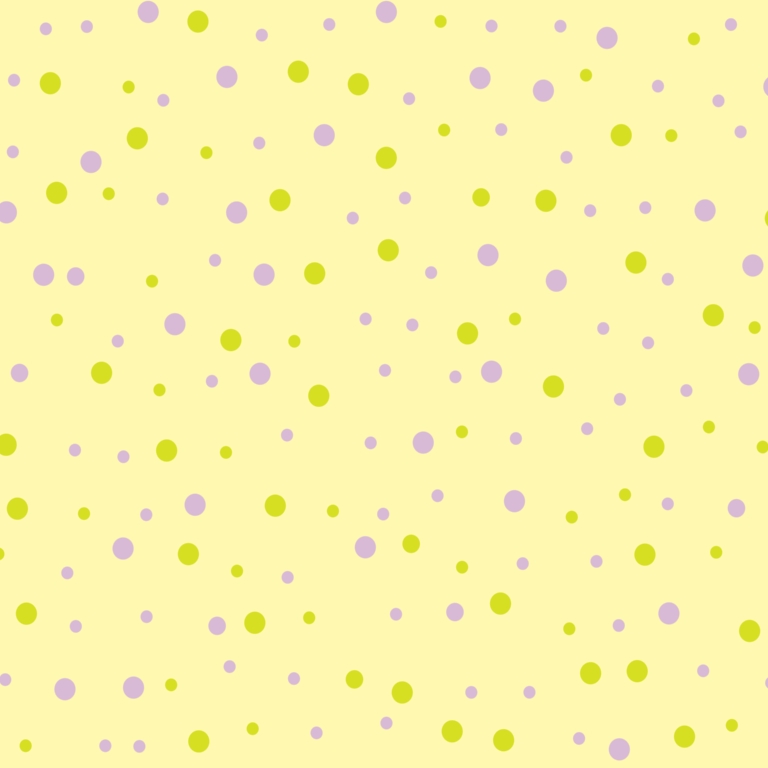
Write a three.js fragment shader that draws this pattern.

```glsl
varying vec2 vUv;

vec2 hash2(vec2 p) {
  vec2 q = vec2(dot(p, vec2(127.1, 311.7)), dot(p, vec2(269.5, 183.3)));
  return fract(sin(q) * 43758.5453);
}

// Dot radius by kind: small, large, medium, large, small
float dotRadius(float kind) {
  if (kind < 0.20 || kind > 0.63) return 0.0080;
  if (kind > 0.41 && kind < 0.48) return 0.0116;
  return 0.0140;
}

void main() {
  const float CELLS = 13.0;
  vec3 cream = vec3(1.0, 0.973, 0.69);
  vec3 lime = vec3(0.84, 0.875, 0.13);
  vec3 lilac = vec3(0.85, 0.73, 0.84);

  vec2 p = vUv * CELLS;
  vec3 color = cream;

  // One jittered dot per cell, with alternate rows shifted by half a cell
  for (int j = -1; j <= 1; j++) {
    float row = floor(p.y) + float(j);
    float shift = 0.5 * mod(row, 2.0);
    for (int i = -1; i <= 1; i++) {
      vec2 cell = vec2(floor(p.x - shift) + float(i), row);

      // Scatter inside a disc so that dots never touch
      vec2 rnd = hash2(cell + 17.0);
      float angle = 6.28318 * rnd.x;
      vec2 jitter = 0.31 * sqrt(rnd.y) * vec2(cos(angle), sin(angle));
      vec2 center = cell + vec2(0.5 + shift, 0.5) + jitter;

      // An even lattice sequence keeps the shares of the kinds balanced
      float kind = fract(dot(cell, vec2(0.7549, 0.5698)) + 0.2 * hash2(cell + 71.0).x);

      // Slightly upright ellipse with a soft edge
      vec2 d = (p - center) / CELLS * vec2(1.02, 0.97);
      float mask = 1.0 - smoothstep(-0.0012, 0.0012, length(d) - dotRadius(kind));
      color = mix(color, kind < 0.43 ? lime : lilac, mask);
    }
  }

  gl_FragColor = vec4(color, 1.0);
}
```
